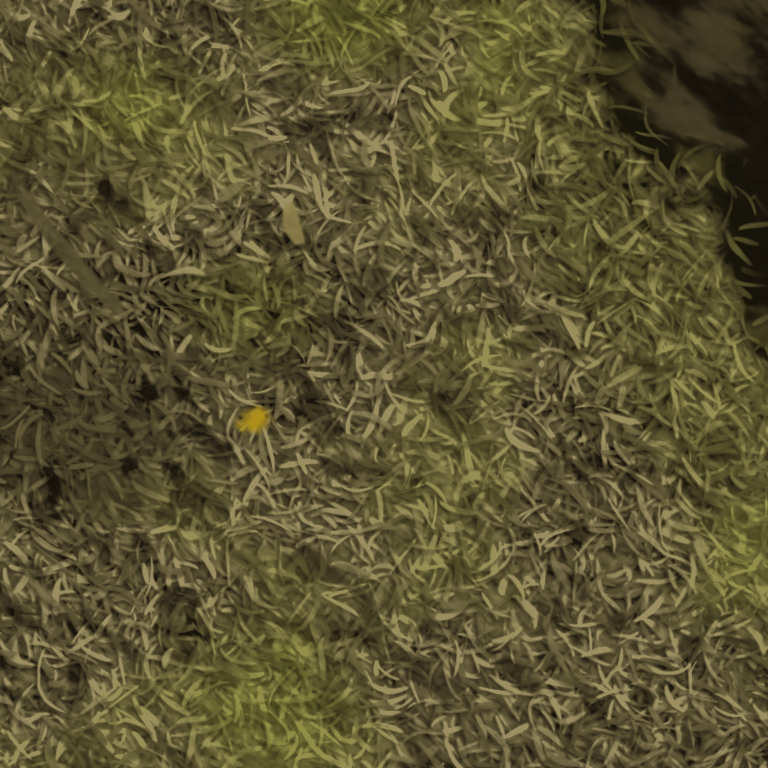
Write a WebGL 1 fragment shader that draws this texture.

```glsl
precision highp float;
// A shaggy slope of dry grass with mossy patches, dark hollows and a shaded
// rocky corner. Layers of curved random strands build up one tone value,
// which a colour ramp then turns into straw, olive and earth.
uniform vec2 u_resolution;

float hash(vec2 p) {
  vec3 q = fract(vec3(p.xyx) * 0.1031);
  q += dot(q, q.yzx + 33.33);
  return fract((q.x + q.y) * q.z);
}

float noise(vec2 p) {
  vec2 i = floor(p), f = fract(p);
  f = f * f * (3.0 - 2.0 * f);
  return mix(mix(hash(i), hash(i + vec2(1, 0)), f.x),
             mix(hash(i + vec2(0, 1)), hash(i + vec2(1, 1)), f.x), f.y);
}

float fbm(vec2 p) {
  float sum = 0.0, amp = 0.53;
  for (int i = 0; i < 4; i++) {
    sum += amp * noise(p);
    p = mat2(1.6, 1.2, -1.2, 1.6) * p + 7.3;
    amp *= 0.5;
  }
  return sum;
}

vec2 turn(vec2 p, float angle) {
  float c = cos(angle), s = sin(angle);
  return vec2(c * p.x + s * p.y, c * p.y - s * p.x);
}

// Soft elliptical spot: 1 at the centre, 0 outside the radii.
float spot(vec2 p, vec2 centre, vec2 radii) {
  return 1.0 - smoothstep(0.2, 1.0, length((p - centre) / radii));
}

// Coverage of a bent, tapered blade along x.
float blade(vec2 p, float halfLength, float width, float bend, float soft) {
  float t = p.x / halfLength;
  float y = p.y - bend * halfLength * (t * t - 0.3);
  float taper = width * (1.0 - 0.6 * t * t);
  float ends = 1.0 - smoothstep(0.75, 1.0, abs(t));
  return ends * (1.0 - smoothstep(taper - soft, taper + soft, abs(y)));
}

// Lays one strand per grid cell over the tone, each with a soft shadow.
float strandLayer(float tone, vec2 uv, float cells, float seed, float strength) {
  vec2 p = turn(uv, seed * 0.9) * cells + seed * 17.0;
  vec2 base = floor(p);
  float soft = 0.0019 * cells;
  for (int j = -1; j <= 1; j++) {
    for (int i = -1; i <= 1; i++) {
      vec2 cell = base + vec2(i, j);
      float a = hash(cell + 3.1), b = hash(cell + 41.7);
      float c = hash(cell + 87.3), d = hash(cell + 129.9);
      float angle = -0.75 + (a + b - 1.0) * 2.1 - seed * 0.9;
      vec2 q = turn(p - cell - vec2(c, d), angle);
      float len = mix(0.35, 0.88, hash(cell + 171.3));
      float width = cells * mix(0.0017, 0.0045, hash(cell + 211.1));
      float bend = (fract(a * 7.0 + d * 5.0) - 0.5) * 0.6;
      float shade = blade(q + vec2(0.0, 0.0035 * cells), len, width * 1.5, bend, soft * 2.0);
      float cover = blade(q, len, width, bend, soft);
      float light = 0.3 + 0.66 * fract(b * 9.0 + c * 3.0);
      tone *= 1.0 - 0.38 * shade * strength;
      tone = mix(tone, light, cover * 0.85 * strength);
    }
  }
  return tone;
}

vec3 earthRamp(float t) {
  vec3 c = mix(vec3(0.085, 0.07, 0.04), vec3(0.24, 0.21, 0.13), smoothstep(0.0, 0.25, t));
  c = mix(c, vec3(0.34, 0.31, 0.19), smoothstep(0.2, 0.5, t));
  c = mix(c, vec3(0.44, 0.40, 0.265), smoothstep(0.45, 0.72, t));
  return mix(c, vec3(0.61, 0.56, 0.385), smoothstep(0.66, 1.0, t));
}

void main() {
  vec2 uv = gl_FragCoord.xy / min(u_resolution.x, u_resolution.y);
  float broad = fbm(uv * 5.0 + 2.0);
  float fine = fbm(turn(uv, -0.7) * vec2(45.0, 85.0));
  vec2 tangled = uv + 0.012 * (vec2(noise(uv * 24.0), noise(uv * 24.0 + 50.0)) - 0.5);

  // Regions: rocky corner, its overgrown rim, hollows and moss.
  float edge = uv.x + 0.55 * uv.y - 1.29 + (fbm(uv * 14.0) - 0.5) * 0.16;
  float rock = smoothstep(-0.02, 0.025, edge);
  float rim = smoothstep(-0.3, -0.12, edge) * (1.0 - rock);
  float hollow = spot(uv, vec2(0.11, 0.43), vec2(0.25, 0.17));
  hollow += 0.65 * spot(uv, vec2(0.13, 0.77), vec2(0.13, 0.08));
  hollow += 0.65 * spot(turn(uv - vec2(0.58, 0.50), -0.8), vec2(0.0), vec2(0.11, 0.05));
  float moss = smoothstep(0.54, 0.76, broad) * 0.5 + rim * 0.55;
  moss += spot(uv, vec2(0.44, 0.98), vec2(0.16, 0.12)) + 0.7 * spot(uv, vec2(0.33, 0.60), vec2(0.13, 0.1));
  moss += 0.7 * spot(uv, vec2(0.34, 0.1), vec2(0.2, 0.16)) + 0.5 * spot(uv, vec2(0.12, 0.87), vec2(0.2, 0.12));
  moss = clamp(moss, 0.0, 1.0) * (1.0 - 0.8 * clamp(hollow, 0.0, 1.0));

  // Thatch: strands over dark soil, softened where moss grows.
  float tone = 0.05 + 0.5 * fine;
  for (int i = 0; i < 8; i++) {
    float n = float(i);
    tone = strandLayer(tone, tangled, 34.0 - 1.3 * n, n + 1.0, 1.0 - 0.25 * moss);
  }
  tone = mix(tone, 0.25 + 0.5 * fine, 0.08 + 0.2 * moss);
  tone = 0.56 + (tone - 0.4) * 1.3 + (fine - 0.5) * 0.35 + (broad - 0.5) * 0.45;
  float gaps = smoothstep(0.54, 0.72, fbm(turn(tangled, -0.7) * vec2(24.0, 36.0) + 9.0));
  tone *= 1.0 - 0.55 * gaps * (1.0 - 0.7 * moss);
  tone *= 1.0 - 0.8 * clamp(hollow * (0.65 + 0.8 * gaps), 0.0, 1.0);

  // Fallen branch, shaded rock faces and blades hanging over the rim.
  float branch = blade(turn(uv - vec2(0.09, 0.67), -0.87), 0.12, 0.011, 0.06, 0.003);
  tone = mix(tone, 0.28 + 0.3 * fine, branch * 0.85);
  float faces = fbm(turn(tangled, -0.6) * vec2(13.0, 25.0) + 5.0);
  tone = mix(tone, 0.26 * smoothstep(0.4, 0.75, faces) + 0.08 * fine, rock);
  float overhang = rock * (1.0 - smoothstep(0.02, 0.1, edge));
  tone = strandLayer(tone, tangled, 24.0, 12.0, overhang * 0.8);
  tone = strandLayer(tone, tangled, 20.0, 13.0, overhang * 0.8);

  // Colour, with a pale leaf and a small yellow bloom.
  vec3 color = earthRamp(clamp(tone, 0.0, 1.0));
  color *= mix(vec3(1.0), vec3(0.94, 1.01, 0.72), max(moss, overhang * 0.7));
  float leaf = blade(turn(uv - vec2(0.382, 0.708), -1.3), 0.032, 0.011, 0.2, 0.003);
  color = mix(color, vec3(0.57, 0.51, 0.30), leaf * 0.85);
  float bloom = spot(uv + (fine - 0.5) * 0.02, vec2(0.33, 0.452), vec2(0.026, 0.021));
  color = mix(color, vec3(0.68, 0.56, 0.10), bloom);
  gl_FragColor = vec4(color, 1.0);
}
```
